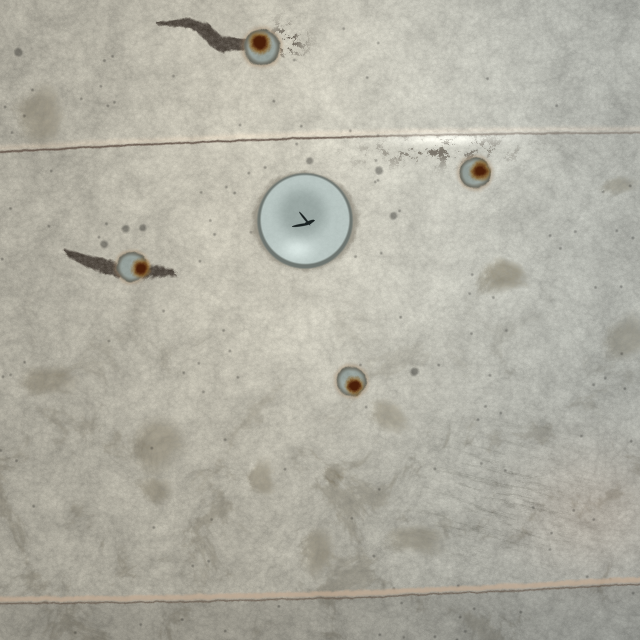
Write a Shadertoy shader that draws this texture.

```glsl
// Weathered concrete wall with two seams, a pale round plug and four rusty bolts.

vec2 hash2(vec2 p) {
  vec3 q = fract(vec3(p.xyx) * vec3(.1031, .103, .0973));
  q += dot(q, q.yzx + 33.33);
  return fract((q.xx + q.yz) * q.zy);
}

// Distance to the nearest scattered point, and its random value
vec2 cell(vec2 p) {
  vec2 best = vec2(9, 0);
  for (int k = 0; k < 9; k++) {
    vec2 g = floor(p) + vec2(k % 3 - 1, k / 3 - 1), h = hash2(g);
    float d = length(g + h - p);
    if (d < best.x) best = vec2(d, fract(h.x * 7. + h.y * 13.));
  }
  return best;
}

// Layered cellular noise, centred near zero
float mottle(vec2 p) {
  float sum = 0., amp = .6;
  for (int i = 0; i < 5; i++) {
    sum += amp * (cell(p).x - .46);
    p = mat2(1.6, 1.2, -1.2, 1.6) * p + 7.3;
    amp *= .68;
  }
  return sum;
}

// Distance to a stroke that tapers at both ends
float stroke(vec2 p, vec2 a, vec2 b, float w) {
  float h = clamp(dot(p - a, b - a) / dot(b - a, b - a), 0., 1.);
  return length(p - mix(a, b, h)) - w * sqrt(h * (1. - h)) * 2.;
}

float fill(float d, float soft) { return 1. - smoothstep(-soft, soft, d); }
float glow(vec2 p, vec2 c, vec2 r) { p = (p - c) / r; return exp(-dot(p, p)); }

// Washer with a rusty core and a stained surround
void bolt(inout vec3 col, vec2 p, vec2 c, vec2 core, float r, float n) {
  float d = length(p - c) + n * .004, e = length(p - core) + n * .005;
  col = mix(col, vec3(.64, .54, .43), .55 * fill(d - r * 1.12, .006));
  vec3 metal = mix(vec3(.43, .43, .39), vec3(.6, .64, .62), fill(d - r * .82, .004));
  col = mix(col, metal + n * .1, fill(d - r, .002));
  col = mix(col, vec3(.55, .38, .14), .8 * fill(e - r * .58, .005));
  col = mix(col, vec3(.29, .12, .04), fill(e - r * .38, .004));
}

void mainImage(out vec4 fragColor, in vec2 fragCoord) {
  vec2 p = fragCoord / iResolution.xy;
  vec2 warp = .012 * sin(p.yx * vec2(31, 37) + 2. * sin(p * 23.));
  float broad = mottle((p + warp) * 9.);
  float mid = mottle((p + warp * .5) * 32. + 5.);
  float fine = mottle(p * vec2(110, 130));
  vec2 ragged = p + warp * .5 + .018 * vec2(mid, broad);

  // Concrete lit from the middle
  float light = .61 + .15 * glow(p, vec2(.51, .66), vec2(.42, .46))
    + .04 * glow(p, vec2(.49, .5), vec2(.07, .06))
    + .05 * glow(p, vec2(.55, .95), vec2(.35, .2))
    + .03 * glow(p, vec2(.8, .66), vec2(.2, .25));
  light -= .1 * broad + .09 * mid + .085 * fine;
  vec3 col = light * mix(vec3(1.02, 1, .925), vec3(1, 1.01, .97), smoothstep(.3, 1., p.x));

  // Damp blotches: centre and radii
  vec4 blots[12] = vec4[12](
    vec4(.785, .563, .036, .025), vec4(.965, .706, .034, .018), vec4(.98, .47, .035, .035),
    vec4(.41, .254, .022, .024), vec4(.522, .258, .018, .018), vec4(.247, .3, .04, .038),
    vec4(.24, .237, .03, .022), vec4(.645, .151, .042, .027), vec4(.605, .342, .03, .025),
    vec4(.078, .405, .045, .028), vec4(.065, .818, .035, .04), vec4(.495, .135, .024, .035));
  float damp = 0.;
  for (int i = 0; i < 12; i++) {
    float d = length((ragged - blots[i].xy) / blots[i].zw);
    damp = max(damp, (i == 0 ? 1. : .65) * (1. - smoothstep(.45, 1.25, d)));
  }
  damp += .4 * smoothstep(.06, .3, broad) * (1. - smoothstep(.2, .65, p.y));
  col *= 1. - vec3(.2, .22, .26) * damp * (1. - .5 * fine);

  // Slanted scrapes at the lower right
  float scrape = mottle(mat2(.97, .24, -.24, .97) * p * vec2(12, 85));
  col -= .26 * max(scrape + .06, 0.) * glow(p, vec2(.79, .22), vec2(.13, .11));
  col += vec3(.05, .025, .01) * glow(p, vec2(.93, .2), vec2(.12, .1));

  // Scattered pits and larger spots
  vec2 pit = cell(p * 34.);
  col *= 1. - .25 * step(.9, pit.y) * fill(pit.x - .07, .06);
  vec2 spots[8] = vec2[8](vec2(.029, .918), vec2(.592, .733), vec2(.615, .663), vec2(.647, .419),
    vec2(.484, .748), vec2(.163, .618), vec2(.196, .643), vec2(.223, .644));
  for (int i = 0; i < 8; i++)
    col *= 1. - .33 * fill(length(p - spots[i]) - .0055 + .004 * mid, .003);

  // Seams, with flaking under the upper one
  float top = p.y - .762 - .06 * p.x + .03 * p.x * p.x + .003 * mid;
  float low = p.y - .06 - .031 * p.x * p.x + .004 * mid;
  vec2 along = vec2(p.x, top);
  col += vec3(.1, .07, .05) * fill(abs(top - .006) - .003, .006);
  col += .2 * glow(along, vec2(.7, -.007), vec2(.09, .01));
  col = mix(col, vec3(.36, .3, .26), fill(abs(top) - .0015, .0018) * (.85 - .45 * smoothstep(.5, .65, p.x)));
  float flakes = .7 * glow(along, vec2(.69, -.026), vec2(.1, .018)) + glow(p, vec2(.447, .935), vec2(.026, .025));
  col = mix(col, vec3(.36, .33, .29), flakes * smoothstep(0., .2, mid + .4 * fine));
  col *= 1. - .1 * fill(low, .004);
  col = mix(col, vec3(.75, .66, .57), .75 * fill(abs(low - .004) - .004, .003));
  col = mix(col, vec3(.38, .32, .27), .75 * fill(abs(low + .003) - .001, .002));

  // Dark gouges beside the bolts
  float gouge = stroke(ragged, vec2(.245, .967), vec2(.415, .922), .011);
  gouge = min(gouge, stroke(ragged, vec2(.1, .602), vec2(.205, .575), .01));
  gouge = min(gouge, stroke(ragged, vec2(.21, .583), vec2(.276, .561), .007));
  col = mix(col, vec3(.27, .24, .21) - .15 * fine, .88 * fill(gouge, .003));

  bolt(col, p, vec2(.409, .926), vec2(.406, .933), .028, mid);
  bolt(col, p, vec2(.742, .73), vec2(.75, .733), .024, mid);
  bolt(col, p, vec2(.206, .583), vec2(.22, .58), .023, mid);
  bolt(col, p, vec2(.549, .404), vec2(.553, .397), .023, mid);

  // Dished plug with a dark rim and a split centre
  vec2 q = p - vec2(.4766, .655);
  col = mix(col, vec3(.52, .5, .45), .65 * fill(length(q / vec2(1.07, 1)) - .076 + .01 * mid, .005));
  col = mix(col, vec3(.43, .46, .44), fill(length(q) - .0745, .002));
  vec3 dish = vec3(.72, .77, .755) - .12 * fill(length(q - vec2(-.004, .012)) - .036, .016);
  dish += .13 * glow(q, vec2(-.012, -.045), vec2(.025, .016)) - .03 * fine;
  col = mix(col, dish, fill(length(q - vec2(0, .002)) - .0695, .002));
  float split = stroke(q, vec2(-.02, -.009), vec2(.01, -.004), .002);
  split = min(split, stroke(q, vec2(-.009, .014), vec2(.008, -.007), .0016));
  split = min(split, stroke(q, vec2(-.002, -.006), vec2(.015, .001), .0025));
  col = mix(col, vec3(.1, .13, .13), fill(split, .0012));

  fragColor = vec4(clamp(col, 0., 1.), 1);
}
```
